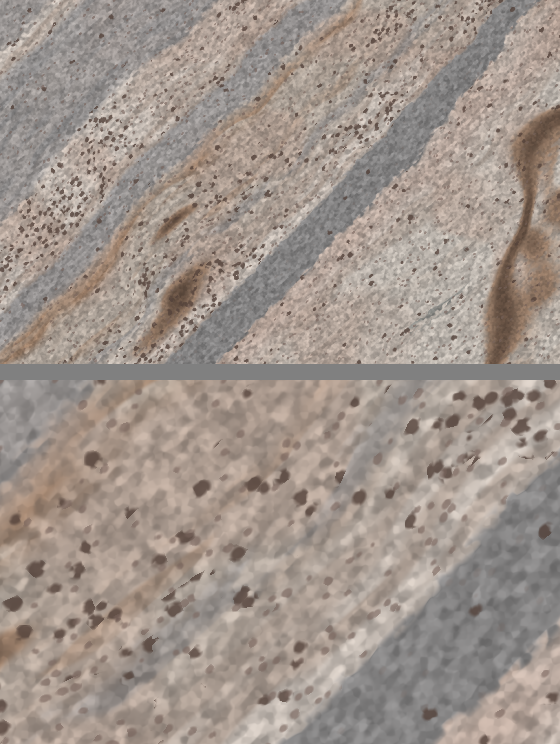
Top, the full canvas; bottom, a detail of the centre.
A WebGL 2 fragment shader for this texture:

```glsl
#version 300 es
precision highp float;

uniform vec2 u_resolution;
out vec4 fragColor;

vec3 hash3(vec2 p) {
    vec3 h = fract(p.xyx * vec3(0.1031, 0.1030, 0.0973));
    h += dot(h, h.yxz + 33.33);
    return fract((h.xxy + h.yzz) * h.zyx);
}

// Cellular noise: x = nearest distance, y = smoothly blended id, z = nearest id
vec3 cellular(vec2 p) {
    vec2 base = floor(p);
    float nearest = 9.0, id = 0.0, sum = 0.0, weight = 0.0;
    for (int j = -1; j <= 1; j++) {
        for (int i = -1; i <= 1; i++) {
            vec2 cell = base + vec2(i, j);
            vec3 h = hash3(cell + 71.0);
            vec2 d = cell + 0.15 + 0.7 * h.xy - p;
            float d2 = dot(d, d), w = exp(-7.0 * d2);
            sum += w * h.z;
            weight += w;
            if (d2 < nearest) { nearest = d2; id = h.z; }
        }
    }
    return vec3(sqrt(nearest), sum / weight, id);
}

float band(float x, float center, float halfWidth, float soft) {
    return 1.0 - smoothstep(halfWidth - soft, halfWidth + soft, abs(x - center));
}

float smudge(vec2 p, vec2 center, vec2 size) {
    vec2 d = (p - center) / size;
    return exp(-dot(d, d));
}

// Scattered mineral grains; density from 0 to 1
float specks(vec2 p, float density, float rough) {
    vec3 c = cellular(p);
    float radius = 0.22 + 0.2 * fract(c.z * 37.0);
    return (1.0 - smoothstep(radius - 0.14, radius + 0.14, c.x + rough)) * step(1.0 - density, c.z);
}

void main() {
    vec2 p = gl_FragCoord.xy / u_resolution.y;

    // Layer frame: x runs along the diagonal bedding, y across it
    vec2 q = vec2(p.x + p.y, p.x - p.y) * 0.7071;
    float sway = cellular(q * vec2(5.0, 4.0) + 3.0).y - 0.5;
    float grain = cellular(q * vec2(75.0, 125.0)).y - 0.5;
    float dust = cellular(p * 165.0 + 40.0).y - 0.5;
    vec2 r = q + vec2(0.0, 0.035 * sway + 0.004 * sin(q.x * 21.0 + 4.0 * sin(q.x * 5.0)));
    float v = r.y + 0.012 * grain;

    float wide = cellular(r * vec2(2.2, 19.0) + 11.0).y;
    float fine = cellular(r * vec2(7.0, 62.0) + 5.0).y;
    float cloud = cellular(p * 6.0 + 19.0).y;
    float patches = cellular(r * vec2(7.0, 16.0) + 31.0).y;

    // Cream ground with tan and pink layering
    float layers = smoothstep(0.3, 0.8, 0.5 * wide + 0.5 * fine);
    vec3 color = mix(vec3(0.75, 0.715, 0.685), vec3(0.65, 0.595, 0.555), layers);
    color = mix(color, vec3(0.63, 0.585, 0.54), 0.55 * band(v, 0.08, 0.11, 0.04));
    color = mix(color, vec3(0.68, 0.59, 0.545), 0.55 * band(v, 0.44, 0.04, 0.04));
    color = mix(color, vec3(0.71, 0.69, 0.66), 0.55 * smoothstep(0.42, 0.6, v));
    color = mix(color, vec3(0.67, 0.58, 0.53), 0.45 * smoothstep(0.5, 0.85, cloud));

    // Grey bands
    float taper = 0.053 - 0.018 * smoothstep(1.2, 1.7, q.x);
    float dark = band(v, 0.352 - 0.03 * smoothstep(1.1, 1.7, q.x), taper, 0.005);
    float middle = band(v, -0.072, 0.038, 0.009) * (0.75 + 0.25 * wide);
    float corner = band(v, -0.415, 0.128, 0.012) * (0.65 + 0.35 * fine);
    corner = max(corner, 0.8 * band(v, -0.66, 0.055, 0.02));
    float thin = 0.65 * band(v, 0.165, 0.014, 0.012) * smoothstep(0.3, 0.6, fine + 0.3 * wide);
    float grey = max(max(dark, middle), max(corner, thin));
    vec3 greyTone = mix(vec3(0.58, 0.57, 0.57), vec3(0.51, 0.505, 0.505), max(dark, 0.6 * fine));
    color = mix(color, greyTone, grey);

    // Rusty streaks along the bedding
    float rust = band(v, 0.0, 0.012, 0.022) * smoothstep(0.2, 0.65, 0.6 * fine + 0.4 * patches);
    rust += 0.55 * band(v, 0.115, 0.012, 0.02) * smoothstep(0.35, 0.65, fine);
    rust += 0.8 * smudge(r, vec2(0.2, -0.01), vec2(0.3, 0.022));
    color = mix(color, vec3(0.56, 0.435, 0.34), 0.75 * min(rust, 1.0));

    // Brown stains and the upright vein
    float stain = 1.1 * smudge(r, vec2(0.44, 0.222), vec2(0.13, 0.025));
    stain += 0.9 * smudge(r, vec2(0.61, 0.075), vec2(0.07, 0.013));
    float path = 1.355 + 0.2 * p.y + 0.012 * sin(p.y * 19.0) + 0.05 * smoothstep(0.55, 0.75, p.y);
    float swell = 0.014 + 0.036 * pow(0.5 + 0.5 * cos((p.y - 0.12) * 12.5), 2.0);
    float offset = (p.x - path + 0.035 * (cloud - 0.5) + 0.02 * sway) / swell;
    float below = 1.0 - smoothstep(0.66, 0.74, p.y);
    stain += 1.1 * exp(-offset * offset) * below;
    stain += 0.7 * smudge(p, vec2(1.46, 0.33), vec2(0.035));
    stain += 0.45 * smoothstep(0.0, 0.1, p.x - path) * below * smoothstep(0.4, 0.75, cloud);
    stain *= 0.6 + 0.7 * patches + 0.5 * grain;
    color = mix(color, vec3(0.56, 0.46, 0.385), smoothstep(0.05, 0.45, stain));
    color = mix(color, vec3(0.36, 0.285, 0.235), 0.9 * smoothstep(0.4, 1.1, stain));

    // Fine slate-coloured cracks
    float crack = band(v, 0.745, 0.004, 0.003) + 0.6 * band(v, 0.762, 0.002, 0.003);
    crack *= band(q.x, 0.95, 0.11, 0.06);
    color = mix(color, vec3(0.46, 0.47, 0.46), 0.75 * min(crack, 1.0));

    // Crystalline grain, then dark specks gathered in the pale layers
    color *= 1.0 + 0.27 * grain + 0.17 * dust;
    float gather = max(band(v, -0.2, 0.06, 0.05), max(band(v, 0.25, 0.04, 0.03), 0.7 * band(v, 0.11, 0.04, 0.03)));
    float density = (0.06 + 0.5 * gather * smoothstep(0.4, 0.75, patches)) * (1.0 - 0.85 * grey);
    float fleck = specks(r * vec2(52.0, 72.0) + 7.0, density, 0.3 * dust);
    float freckle = specks(r * vec2(80.0, 120.0) + 90.0, 0.09 + 0.1 * gather, 0.2 * dust);
    color = mix(color, vec3(0.33, 0.26, 0.23), 0.8 * fleck);
    color = mix(color, vec3(0.47, 0.39, 0.36), 0.6 * freckle * (1.0 - 0.7 * dark));

    fragColor = vec4(clamp(color, 0.0, 1.0), 1.0);
}
```
